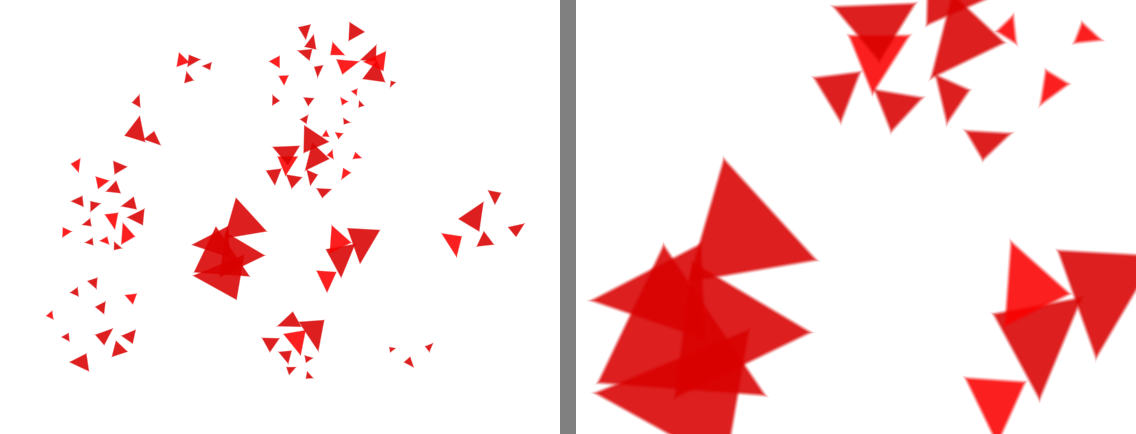
Left, the full canvas; right, a detail of the centre.
Give the GLSL for this background, as a WebGL 2 fragment shader.

```glsl
#version 300 es
precision highp float;
precision highp int;

uniform vec2 u_resolution;
out vec4 fragColor;

const vec3 PAPER = vec3(1.0);
const vec3 DARK_RED = vec3(0.85, 0.0, 0.0);
const vec3 BRIGHT_RED = vec3(0.98, 0.0, 0.0);
const float OPACITY = 0.88;
const float DARK_SHARE = 0.62;
const float EDGE_SOFTNESS = 0.0021;
const float ANGLE_JITTER = 0.75;
const float RADIUS_JITTER = 0.3;
const float PLACE_JITTER = 0.3;
const float TAU = 6.2831853;
const float GOLDEN_RATIO = 0.618034;
const mat2 GOLDEN_TURN = mat2(-0.73737, 0.67549, -0.67549, -0.73737);

// Cluster centre (xy) and half extent (zw), in canvas heights
const int CLUSTERS = 11;
const vec4 AREA[CLUSTERS] = vec4[](
    vec4(0.24, 0.51, 0.095, 0.125), vec4(0.45, 0.845, 0.045, 0.04),
    vec4(0.33, 0.70, 0.03, 0.07),   vec4(0.215, 0.255, 0.12, 0.11),
    vec4(0.765, 0.825, 0.155, 0.13), vec4(0.73, 0.625, 0.11, 0.07),
    vec4(0.525, 0.42, 0.05, 0.075), vec4(0.775, 0.41, 0.06, 0.075),
    vec4(0.68, 0.20, 0.06, 0.09),   vec4(1.11, 0.49, 0.09, 0.10),
    vec4(0.95, 0.18, 0.06, 0.06));

// Triangle count, smallest and largest radius of each cluster
const vec3 FILL[CLUSTERS] = vec3[](
    vec3(15, 0.012, 0.026), vec3(4, 0.012, 0.022), vec3(3, 0.016, 0.038),
    vec3(10, 0.011, 0.026), vec3(21, 0.009, 0.032), vec3(12, 0.010, 0.042),
    vec3(5, 0.050, 0.085), vec3(4, 0.032, 0.055), vec3(8, 0.010, 0.040),
    vec3(5, 0.018, 0.045), vec3(3, 0.009, 0.014));

// Three random values in 0..1 from two small keys and a salt
vec3 hash3(float a, float b, float salt) {
    vec3 v = fract(vec3(a, b, salt) * vec3(0.1031, 0.1137, 0.0973) + 0.317);
    v += dot(v, v.yzx + 33.33);
    return fract((v.xxy + v.yzz) * v.zyx);
}

vec2 polar(float angle, float radius) {
    return radius * vec2(cos(angle), sin(angle));
}

// Signed distance to the line from a to b, positive on its right
float edgeDistance(vec2 p, vec2 a, vec2 b) {
    vec2 side = normalize(b - a);
    return dot(p - a, vec2(side.y, -side.x));
}

// Signed distance to the edges of an irregular triangle
float triangleDistance(vec2 p, float radius, float turn, vec3 angleNoise, vec3 radiusNoise) {
    vec3 angles = turn + TAU * vec3(0.0, 1.0, 2.0) / 3.0 + (angleNoise - 0.5) * ANGLE_JITTER;
    vec3 radii = radius * (1.0 + (radiusNoise - 0.5) * RADIUS_JITTER);
    vec2 a = polar(angles.x, radii.x);
    vec2 b = polar(angles.y, radii.y);
    vec2 c = polar(angles.z, radii.z);
    return max(edgeDistance(p, a, b), max(edgeDistance(p, b, c), edgeDistance(p, c, a)));
}

void main() {
    vec2 p = gl_FragCoord.xy / u_resolution.y;
    float soft = max(EDGE_SOFTNESS, 0.7 / u_resolution.y);
    vec3 color = PAPER;

    for (int c = 0; c < CLUSTERS; c++) {
        vec4 area = AREA[c];
        vec3 fill = FILL[c];
        vec2 local = p - area.xy;

        // Skip clusters that cannot reach this point
        vec2 reach = area.zw * (1.0 + 0.5 * PLACE_JITTER) + 1.2 * fill.z + 2.0 * soft;
        if (any(greaterThan(abs(local), reach))) continue;

        float key = float(c);
        vec2 direction = polar(key * 1.7, 1.0);
        for (float i = 0.0; i < fill.x; i++) {
            // Spiral placement keeps the triangles mostly apart
            vec3 place = hash3(key, i, 1.0);
            vec2 offset = direction * sqrt((i + 0.5) / fill.x) + (place.xy - 0.5) * PLACE_JITTER;
            vec2 q = local - offset * area.zw;
            direction = GOLDEN_TURN * direction;

            // Small triangles are more common than large ones
            float rank = fract(0.9 + i * GOLDEN_RATIO);
            float radius = mix(fill.y, fill.z, rank * rank);
            float bound = 1.2 * radius + 2.0 * soft;
            if (dot(q, q) < bound * bound) {
                vec3 look = hash3(key, i, 2.0);
                float d = triangleDistance(q, radius, look.x * TAU,
                    hash3(key, i, 3.0), hash3(key, i, 4.0));
                vec3 tint = look.y < DARK_SHARE ? DARK_RED : BRIGHT_RED;
                color = mix(color, tint, OPACITY * (1.0 - smoothstep(-soft, soft, d)));
            }
        }
    }
    fragColor = vec4(color, 1.0);
}
```
